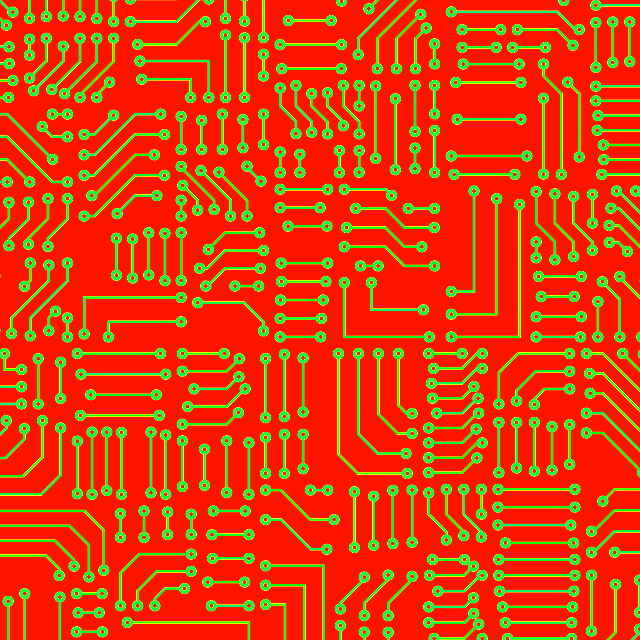
Give the GLSL for this pattern, as a WebGL 1 fragment shader.

```glsl
precision highp float;
// Circuit board: nested, jogged and straight traces with ring pads, packed into irregular blocks.
uniform vec2 u_resolution;

float hash(float a, float b) {
    vec2 p = fract(vec2(a, b) * vec2(0.1031, 0.1137) + 0.371);
    p += dot(p, p.yx + 33.33);
    return fract((p.x + p.y) * p.x * 7.13);
}

float segmentDistance(vec2 p, vec2 a, vec2 b) {
    vec2 ab = b - a;
    float t = clamp(dot(p - a, ab) / max(dot(ab, ab), 1e-9), 0.0, 1.0);
    return length(p - a - ab * t);
}

// Ring around a drilled hole, slightly weaker on the diagonals
float padInk(vec2 d) {
    float r = length(d);
    vec2 n = d / max(r, 1e-5);
    float ring = 1.0 - smoothstep(0.0014, 0.0037, abs(r - 0.0058));
    return ring * (1.0 - 0.8 * n.x * n.x * n.y * n.y);
}

// Three-piece trace a-b-c-d with a pad on both ends
float traceInk(vec2 p, vec2 a, vec2 b, vec2 c, vec2 d, float level) {
    float dist = min(segmentDistance(p, a, b),
                 min(segmentDistance(p, b, c), segmentDistance(p, c, d)));
    float hole = smoothstep(0.003, 0.006, min(length(p - a), length(p - d)));
    float line = level * hole * (1.0 - smoothstep(0.001, 0.0027, dist));
    return max(line, max(padInk(p - a), padInk(p - d)));
}

// Point of a lane that climbs at 45 degrees from x = start by a height of rise
vec2 lanePoint(float x, float base, float start, float rise) {
    return vec2(x, base + clamp(x - start, 0.0, rise));
}

float jogInk(vec2 p, float x0, float x1, float base, float start, float rise, float level) {
    if (x1 - x0 < 0.022) return 0.0;
    return traceInk(p, lanePoint(x0, base, start, rise),
        lanePoint(clamp(start, x0, x1), base, start, rise),
        lanePoint(clamp(start + rise, x0, x1), base, start, rise),
        lanePoint(x1, base, start, rise), level);
}

// Fills one block with parallel lanes; q runs from 0 to size
float blockInk(vec2 q, vec2 size, float id) {
    float gap = size.y / max(1.0, floor(size.y / mix(0.021, 0.032, hash(id, 5.0))));
    bool nested = hash(id, 6.0) < 0.22;
    float rise = gap * floor(hash(id, 7.0) * 0.85 * min(size.x, size.y) / gap);
    float start = hash(id, 8.0) * (size.x - rise);
    float chamfer = hash(id, 9.0) < 0.5 ? 0.0 : 0.03;
    float ink = 0.0;
    for (int i = 0; i < 36; i++) {
        float k = float(i);
        float base = size.y - gap * k;
        float level = mix(0.7, 0.92, hash(id, k + 20.0));
        float trimA = max(0.0, hash(id, k + 60.0) - 0.4) * 0.3 * size.x;
        float trimB = max(0.0, hash(id, k + 100.0) - 0.4) * 0.3 * size.x;
        if (base < -rise - 0.001) break;
        if (hash(id, k + 140.0) < 0.05) continue;
        if (nested) {
            // Concentric corners
            vec2 corner = vec2(size.x - gap * k, base);
            if (min(corner.x, corner.y) < 0.02) break;
            float cut = min(chamfer, 0.6 * min(corner.x, corner.y));
            ink = max(ink, traceInk(q, vec2(min(trimA, 0.3 * corner.x), corner.y),
                corner - vec2(cut, 0.0), corner - vec2(0.0, cut), vec2(corner.x, 0.0), level));
        } else {
            // Jogged lane, clipped to the block and sometimes split in two
            float x0 = (base < -0.001 ? start - base : 0.0) + trimA;
            float x1 = (base + rise > size.y + 0.001 ? start + size.y - base : size.x) - trimB;
            float middle = mix(x0, x1, mix(0.3, 0.7, hash(id, k + 180.0)));
            if (x1 - x0 > 0.13 && hash(id, k + 220.0) < 0.5) {
                ink = max(ink, jogInk(q, x0, middle - 0.013, base, start, rise, level));
                x0 = middle + 0.013;
            }
            ink = max(ink, jogInk(q, x0, x1, base, start, rise, level));
        }
    }
    return ink;
}

// Red, orange, yellow, lime, green, spring green
vec3 inkColor(float v) {
    return vec3(1.0 - smoothstep(0.4, 0.82, v),
                min(1.0, 0.08 + 2.0 * v),
                0.46 * smoothstep(0.7, 0.97, v));
}

void main() {
    vec2 p = gl_FragCoord.xy / u_resolution;
    vec2 lo = vec2(-0.06), hi = vec2(1.05);
    float id = 1.0;

    // Cut the board again and again into uneven blocks
    for (int i = 0; i < 7; i++) {
        vec2 extent = hi - lo;
        if (extent.x * extent.y < mix(0.014, 0.045, hash(id, 1.0))) break;
        vec2 axis = extent.x > extent.y ? vec2(1.0, 0.0) : vec2(0.0, 1.0);
        float cut = dot(axis, mix(lo, hi, mix(0.35, 0.65, hash(id, 2.0))));
        float side = step(cut, dot(axis, p));
        lo = mix(lo, vec2(cut), axis * side);
        hi = mix(hi, vec2(cut), axis * (1.0 - side));
        id = id * 2.0 + side;
    }

    // Turn and mirror each block at random
    vec2 size = hi - lo - 0.026;
    vec2 q = p - lo - 0.013;
    if (hash(id, 3.0) < 0.5) { q = q.yx; size = size.yx; }
    if (hash(id, 4.0) < 0.5) q.x = size.x - q.x;
    if (hash(id, 10.0) < 0.5) q.y = size.y - q.y;

    gl_FragColor = vec4(inkColor(blockInk(q, size, id)), 1.0);
}
```
